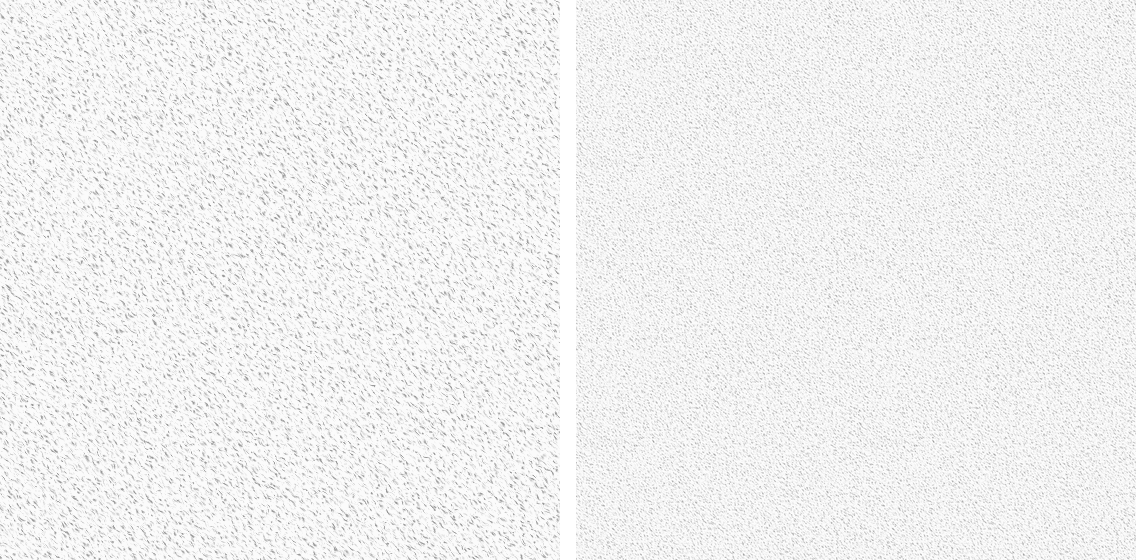
Left: one tile. Right: repeated 2 by 2.
A WebGL 2 fragment shader for this texture:

```glsl
#version 300 es
precision highp float;

uniform vec2 u_resolution;
out vec4 fragColor;

const float TAU = 6.2831853;

const float PAPER = 0.985;              // tone of the blank ground
const float MAX_INK = 0.38;             // deepest darkening allowed
const float STREAK_ANGLE = -0.80;       // main direction, falling to the right
const float ANGLE_SPREAD = 0.55;        // full range of random turning
const vec2 HALF_LENGTH = vec2(0.35, 0.95); // shortest, longest, in cells
const vec2 HALF_WIDTH = vec2(0.15, 0.29);  // thinnest, thickest, in cells
const float TAPER = 0.35;               // thickening towards one end

const float BOLD_CELLS = 105.0;         // cells per side, whole number
const vec2 BOLD_INK = vec2(0.07, 0.44);
const float FAINT_CELLS = 151.0;
const vec2 FAINT_INK = vec2(0.03, 0.15);

const float BEND = 0.0007;              // slow bending of the streaks
const float FRAY = 0.0003;              // fine unevenness of their edges

uvec3 scramble(uvec3 v) {
    v = v * 1664525u + 1013904223u;
    v.x += v.y * v.z; v.y += v.z * v.x; v.z += v.x * v.y;
    v ^= v >> 16u;
    v.x += v.y * v.z; v.y += v.z * v.x; v.z += v.x * v.y;
    return v;
}

vec3 hash3(vec2 cell, uint seed) {
    uvec3 bits = scramble(uvec3(uvec2(cell), seed));
    return vec3(bits >> 8u) / 16777216.0;
}

// Layered sines with whole frequencies, so the warp wraps at the borders
vec2 warp(vec2 p) {
    vec2 bend = sin(TAU * vec2(dot(p, vec2(43.0, -29.0)), dot(p, vec2(-31.0, 47.0))))
              + sin(TAU * vec2(dot(p, vec2(17.0, 58.0)) + 0.3, dot(p, vec2(61.0, 13.0)) + 0.7));
    vec2 fray = sin(TAU * vec2(dot(p, vec2(131.0, -97.0)), dot(p, vec2(-83.0, 149.0))) + 3.0 * bend);
    return BEND * bend + FRAY * fray;
}

// Cellular layer: one tapered, soft streak scattered in every cell
float streaks(vec2 p, float cells, vec2 inkRange, uint seed) {
    vec2 q = p * cells;
    vec2 home = floor(q);
    float minWidth = 0.6 * cells / min(u_resolution.x, u_resolution.y);
    float ink = 0.0;
    for (int j = -1; j <= 1; j++) {
        for (int i = -1; i <= 1; i++) {
            vec2 cell = home + vec2(i, j);
            vec2 wrapped = mod(cell, cells);
            vec3 place = hash3(wrapped, seed);
            vec3 form = hash3(wrapped, seed + 1u);

            float angle = STREAK_ANGLE + ANGLE_SPREAD * (place.z - 0.5);
            vec2 along = vec2(cos(angle), sin(angle));
            vec2 offset = q - cell - place.xy;
            float u = dot(offset, along) / mix(HALF_LENGTH.x, HALF_LENGTH.y, form.x);
            float width = max(mix(HALF_WIDTH.x, HALF_WIDTH.y, form.y), minWidth);
            width *= 1.0 + TAPER * clamp(u, -1.0, 1.0);
            float v = dot(offset, vec2(-along.y, along.x)) / width;

            float profile = 1.0 - smoothstep(0.0, 1.0, length(vec2(u, v)));
            ink = max(ink, profile * mix(inkRange.x, inkRange.y, form.z));
        }
    }
    return ink;
}

void main() {
    vec2 uv = gl_FragCoord.xy / u_resolution;
    vec2 p = uv + warp(uv);

    float ink = streaks(p, BOLD_CELLS, BOLD_INK, 11u)
              + streaks(p, FAINT_CELLS, FAINT_INK, 47u);

    fragColor = vec4(vec3(PAPER - min(ink, MAX_INK)), 1.0);
}
```
